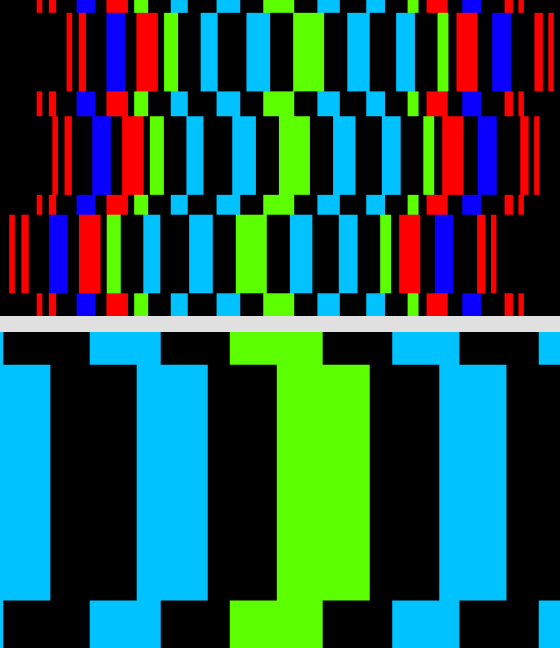
Top, the full canvas; bottom, a detail of the centre.
A WebGL 2 fragment shader for this pattern:

```glsl
#version 300 es
precision highp float;
// Mirrored-looking colour bars on black, with three tall bands slid sideways.

uniform vec2 u_resolution;
out vec4 fragColor;

const vec3 BLACK = vec3(0.0);
const vec3 RED   = vec3(1.0, 0.0, 0.0);
const vec3 BLUE  = vec3(0.04, 0.0, 1.0);
const vec3 GREEN = vec3(0.36, 1.0, 0.0);
const vec3 CYAN  = vec3(0.0, 0.76, 1.0);

// Left and right edge of each bar, as fractions of the canvas width.
const int BAR_COUNT = 15;
const vec2 BAR_EDGES[BAR_COUNT] = vec2[](
    vec2(0.0655, 0.0755), vec2(0.0872, 0.1003), vec2(0.1367, 0.1699),
    vec2(0.1901, 0.2285), vec2(0.2396, 0.2646), vec2(0.3049, 0.3353),
    vec2(0.3867, 0.4290), vec2(0.4701, 0.5254), vec2(0.5668, 0.6068),
    vec2(0.6540, 0.6875), vec2(0.7279, 0.7474), vec2(0.7617, 0.7995),
    vec2(0.8255, 0.8590), vec2(0.9010, 0.9160), vec2(0.9258, 0.9355));

// Bar colours run in the same order outward from the central bar.
const int CENTRE_BAR = 7;
const vec3 COLOURS_FROM_CENTRE[8] = vec3[](
    GREEN, CYAN, CYAN, GREEN, RED, BLUE, RED, RED);

// Each band: centre height and sideways slide, as canvas fractions.
const int BAND_COUNT = 3;
const float BAND_HEIGHT = 0.2487;
const vec2 BANDS[BAND_COUNT] = vec2[](
    vec2(0.1962, -0.0490), vec2(0.5078, 0.0280), vec2(0.8351, 0.0534));

// Antialiased coverage of the interval [lo, hi] at position p.
float coverage(float p, float lo, float hi, float pixel) {
    float inside = min(p - lo, hi - p);
    return clamp(inside / pixel + 0.5, 0.0, 1.0);
}

// Colour of the whole row of bars at horizontal position x.
vec3 barRow(float x, float pixel) {
    vec3 colour = BLACK;
    for (int i = 0; i < BAR_COUNT; i++) {
        vec3 barColour = COLOURS_FROM_CENTRE[abs(i - CENTRE_BAR)];
        float mask = coverage(x, BAR_EDGES[i].x, BAR_EDGES[i].y, pixel);
        colour = mix(colour, barColour, mask);
    }
    return colour;
}

void main() {
    vec2 uv = gl_FragCoord.xy / u_resolution;
    vec2 pixel = 1.0 / u_resolution;

    // Unshifted bars show in the gaps between bands.
    vec3 colour = barRow(uv.x, pixel.x);

    // Slid copies of the same bars replace them inside each band.
    for (int i = 0; i < BAND_COUNT; i++) {
        float lo = BANDS[i].x - 0.5 * BAND_HEIGHT;
        float mask = coverage(uv.y, lo, lo + BAND_HEIGHT, pixel.y);
        colour = mix(colour, barRow(uv.x - BANDS[i].y, pixel.x), mask);
    }

    fragColor = vec4(colour, 1.0);
}
```
